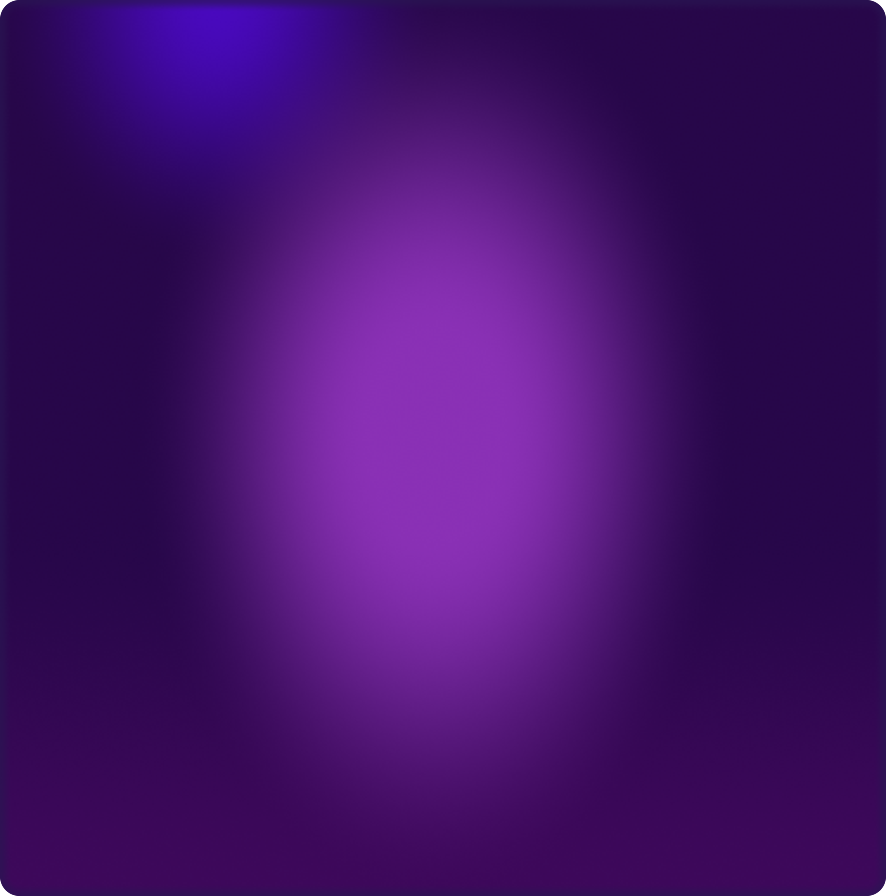
Reproduce this background procedurally as a WebGL 2 fragment shader.

```glsl
#version 300 es
precision highp float;
// Dark violet card with a tall soft purple glow at its centre, a blue glow
// at the upper left and a plum tint rising from the bottom.
// Glows are smooth falloffs of elliptical distance; the card is a rounded box.

uniform vec2 u_resolution;
out vec4 fragColor;

const vec3 NIGHT = vec3(0.153, 0.027, 0.288);
const vec3 PLUM = vec3(0.240, 0.032, 0.355);
const vec3 ORCHID = vec3(0.540, 0.190, 0.710);
const vec3 BLUE = vec3(0.285, 0.035, 0.745);
const vec3 RIM = vec3(0.160, 0.085, 0.320);
const vec3 OUTSIDE = vec3(1.0);

const vec2 ORCHID_CENTER = vec2(0.492, 0.515);
const vec2 ORCHID_RADII = vec2(0.213, 0.325);  // half-strength ellipse
const vec2 ORCHID_FADE = vec2(0.33, 1.60);     // in multiples of the radii
const vec2 BLUE_CENTER = vec2(0.245, 1.0);
const vec2 BLUE_RADII = vec2(0.255, 0.300);    // where the glow ends
const float PLUM_HEIGHT = 0.42;
const float CORNER_RADIUS = 0.022;
const float RIM_WIDTH = 0.014;
const float RIM_STRENGTH = 0.65;
const float GRAIN = 0.004;

float ellipseDistance(vec2 p, vec2 center, vec2 radii) {
  return length((p - center) / radii);
}

float roundedBox(vec2 p, vec2 halfSize, float radius) {
  vec2 q = abs(p) - halfSize + radius;
  return length(max(q, 0.0)) + min(max(q.x, q.y), 0.0) - radius;
}

float hash(vec2 p) {
  return fract(sin(dot(p, vec2(127.1, 311.7))) * 43758.5);
}

void main() {
  float unit = min(u_resolution.x, u_resolution.y);
  vec2 uv = gl_FragCoord.xy / u_resolution;

  // Base, darkest at the top, with plum at the bottom
  float plum = 1.0 - smoothstep(0.0, PLUM_HEIGHT, uv.y);
  vec3 color = mix(NIGHT, PLUM, plum);

  // Blue glow from the top edge
  float blueDistance = ellipseDistance(uv, BLUE_CENTER, BLUE_RADII);
  color = mix(color, BLUE, 1.0 - smoothstep(0.0, 1.0, blueDistance));

  // Central glow with a flat, bright core
  float orchidDistance = ellipseDistance(uv, ORCHID_CENTER, ORCHID_RADII);
  float orchid = 1.0 - smoothstep(ORCHID_FADE.x, ORCHID_FADE.y, orchidDistance);
  color = mix(color, ORCHID, orchid);

  // Faint dither against banding
  color += GRAIN * (hash(floor(uv * 512.0)) - 0.5);

  // Soft rim and rounded corners
  vec2 halfSize = 0.5 * u_resolution / unit;
  float edge = roundedBox((uv - 0.5) * 2.0 * halfSize, halfSize, CORNER_RADIUS);
  float rim = smoothstep(-RIM_WIDTH, 0.0, edge);
  color = mix(color, RIM, RIM_STRENGTH * rim);
  float pixel = 1.0 / unit;
  color = mix(color, OUTSIDE, smoothstep(-0.5 * pixel, 0.5 * pixel, edge));

  fragColor = vec4(color, 1.0);
}
```
